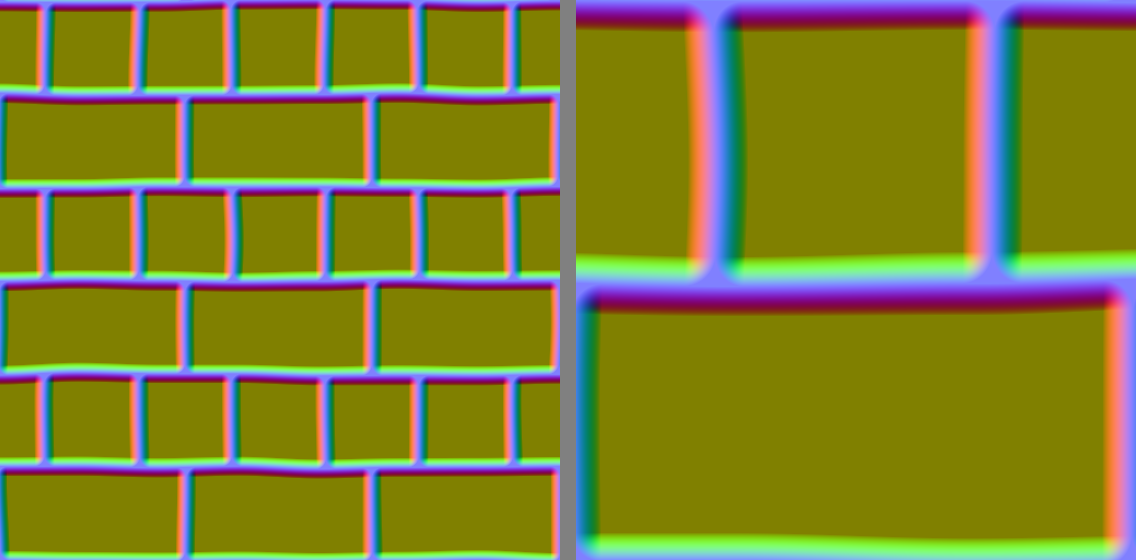
Left, the full canvas; right, a detail of the centre.
This texture map is drawn by a Shadertoy shader. Its source:

```glsl
const float ROWS = 6.0;
const float LONG_BRICKS = 3.0;
const float SHORT_BRICKS = 6.0;
const float BEVEL = 0.0178;              // brick face to joint centre
const float TILT = 0.98;                 // strength of the bevel normals
const float PEAK_SHIFT = 0.82;           // moves the steepest slope toward the face
const float WOBBLE = 0.0075;             // unevenness of the joints
const float WOBBLE_SCALE = 7.0;
const vec2 JOINT_OFFSET = vec2(-0.002, -0.0015);
const float FLAT_CHANNEL = 0.502;
const float PI = 3.14159;

float hash(vec2 p) {
    vec3 q = fract(vec3(p.xyx) * 0.1031);
    q += dot(q, q.yzx + 33.33);
    return fract((q.x + q.y) * q.z);
}

float valueNoise(vec2 p) {
    vec2 cell = floor(p);
    vec2 f = fract(p);
    f = f * f * (3.0 - 2.0 * f);
    float low = mix(hash(cell), hash(cell + vec2(1.0, 0.0)), f.x);
    float high = mix(hash(cell + vec2(0.0, 1.0)), hash(cell + 1.0), f.x);
    return mix(low, high, f.y);
}

// Gentle hand-laid irregularity
vec2 wobble(vec2 uv) {
    vec2 p = uv * WOBBLE_SCALE;
    vec2 n = vec2(valueNoise(p + 17.0), valueNoise(p + 53.0));
    return (n - 0.5) * WOBBLE;
}

// Position relative to the brick centre; also returns the half size
vec2 brickLocal(vec2 uv, out vec2 halfSize) {
    float row = floor(uv.y * ROWS);
    float isShort = mod(row, 2.0);
    float columns = mix(LONG_BRICKS, SHORT_BRICKS, isShort);
    vec2 grid = vec2(columns, ROWS);
    vec2 cell = fract(uv * grid + vec2(0.5 * isShort, 0.0));
    halfSize = 0.5 / grid;
    return (cell - 0.5) / grid;
}

void mainImage(out vec4 fragColor, in vec2 fragCoord) {
    vec2 uv = fragCoord / iResolution.xy - JOINT_OFFSET;
    uv += wobble(uv);

    // Distance and direction outward from the flat face
    vec2 halfSize;
    vec2 p = brickLocal(uv, halfSize);
    vec2 outside = max(abs(p) - halfSize + BEVEL, 0.0);
    float dist = length(outside);
    vec2 outward = sign(p) * outside / max(dist, 1e-5);

    // Bevel slope in red and green, joint depth in blue
    float t = clamp(dist / BEVEL, 0.0, 1.0);
    float slope = TILT * sin(PI * pow(t, PEAK_SHIFT));
    vec2 tilt = outward * vec2(1.0, -1.0) * slope;
    float depth = smoothstep(0.0, 1.0, t);

    vec3 color = vec3(FLAT_CHANNEL + 0.5 * tilt, depth);
    fragColor = vec4(clamp(color, 0.0, 1.0), 1.0);
}
```
